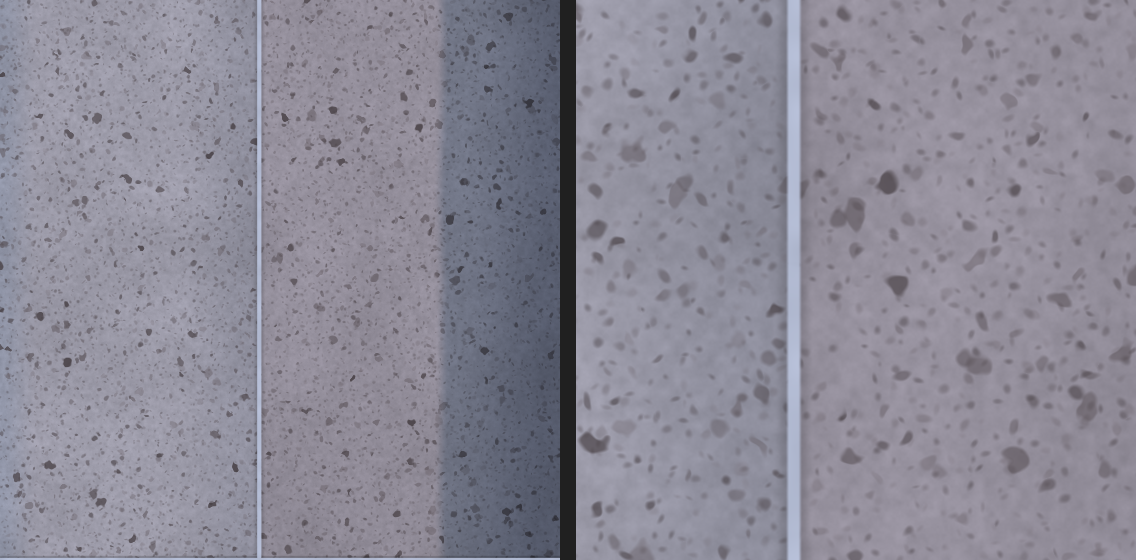
Left, the full canvas; right, a detail of the centre.
A WebGL 1 fragment shader for this texture:

```glsl
precision highp float;

uniform vec2 u_resolution;

const vec3 LEFT_STONE = vec3(0.615, 0.61, 0.665);
const vec3 RIGHT_STONE = vec3(0.585, 0.565, 0.615);
const vec3 COOL_EDGE = vec3(0.55, 0.575, 0.65);
const vec3 GROUT = vec3(0.71, 0.745, 0.84);
const vec3 GRAIN_DARK = vec3(0.25, 0.22, 0.235);
const vec3 GRAIN_PALE = vec3(0.42, 0.385, 0.41);
const float JOINT_X = 0.463;
const float SHADOW_X = 0.787;

float hash(vec2 p) {
  vec3 q = fract(vec3(p.xyx) * 0.1031);
  q += dot(q, q.yzx + 33.33);
  return fract((q.x + q.y) * q.z);
}

vec2 hash2(vec2 p) {
  return vec2(hash(p), hash(p + 57.3));
}

float noise(vec2 p) {
  vec2 i = floor(p), f = fract(p);
  f = f * f * (3.0 - 2.0 * f);
  float low = mix(hash(i), hash(i + vec2(1.0, 0.0)), f.x);
  float high = mix(hash(i + vec2(0.0, 1.0)), hash(i + 1.0), f.x);
  return mix(low, high, f.y);
}

float fbm(vec2 p) {
  float sum = 0.0, amp = 0.5;
  for (int i = 0; i < 4; i++) {
    sum += amp * noise(p);
    p = p * 2.03 + 17.1;
    amp *= 0.5;
  }
  return sum;
}

// Scattered oval grains: x = coverage, y = tone of the strongest grain
vec2 grains(vec2 uv, float cells, float density, float radius, float seed) {
  vec2 p = uv * cells;
  vec2 wobble = vec2(noise(uv * 150.0 + seed), noise(uv * 150.0 + seed + 40.0)) - 0.5;
  p += wobble * radius * cells * 0.9;
  vec2 base = floor(p);
  vec2 best = vec2(0.0);
  for (int y = -1; y <= 1; y++) {
    for (int x = -1; x <= 1; x++) {
      vec2 cell = base + vec2(float(x), float(y));
      vec2 id = cell + seed;
      vec2 d = (p - cell - hash2(id)) / cells;
      float angle = 6.2832 * hash(id + 11.7);
      float c = cos(angle), s = sin(angle);
      d = vec2(c * d.x + s * d.y, c * d.y - s * d.x);
      d.y *= mix(1.0, 1.9, hash(id + 23.1));
      float size = radius * mix(0.6, 1.25, hash(id + 31.9));
      float mask = 1.0 - smoothstep(size - 0.0018, size + 0.0018, length(d));
      float tone = hash(id + 71.3);
      mask *= step(hash(id + 91.7), density) * mix(0.35, 0.95, tone);
      if (mask > best.x) best = vec2(mask, tone);
    }
  }
  return best;
}

vec3 addGrains(vec3 color, vec2 grain, float strength) {
  return mix(color, mix(GRAIN_PALE, GRAIN_DARK, grain.y), grain.x * strength);
}

// Soft-edged band around zero
float band(float d, float halfWidth, float blur) {
  return 1.0 - smoothstep(halfWidth - blur, halfWidth + blur, abs(d));
}

// Two slabs, cooler at the left border and duller near the joint
vec3 slabs(vec2 uv) {
  vec3 right = RIGHT_STONE * mix(0.96, 1.01, smoothstep(0.0, 0.6, uv.y));
  vec3 color = mix(LEFT_STONE, right, step(JOINT_X, uv.x));
  color = mix(color, COOL_EDGE, 0.8 * (1.0 - smoothstep(0.0, 0.07, uv.x)));
  float nearJoint = smoothstep(0.3, JOINT_X, uv.x) * step(uv.x, JOINT_X);
  color *= 1.0 - vec3(0.09, 0.08, 0.07) * nearJoint;
  return color * (0.92 + 0.15 * fbm(uv * 9.0));
}

// Cool cast shadow that deepens towards the right
vec3 shade(vec2 uv) {
  float edge = SHADOW_X + 0.006 * (noise(vec2(uv.y * 14.0, 3.0)) - 0.5);
  float amount = smoothstep(edge - 0.011, edge + 0.013, uv.x);
  float depth = smoothstep(SHADOW_X, 1.0, uv.x + 0.05 * (0.5 - uv.y));
  vec3 tint = mix(vec3(0.77, 0.83, 0.87), vec3(0.59, 0.65, 0.71), depth);
  return mix(vec3(1.0), tint, amount);
}

void main() {
  vec2 uv = gl_FragCoord.xy / u_resolution;
  vec3 color = slabs(uv);

  // Fine mottling, then small to large grains
  color *= 1.0 + 0.15 * (fbm(uv * 150.0) - 0.47);
  color = addGrains(color, grains(uv, 110.0, 0.55, 0.0023, 3.0), 0.42);
  color = addGrains(color, grains(uv, 58.0, 0.42, 0.0042, 141.0), 0.62);
  color = addGrains(color, grains(uv, 27.0, 0.34, 0.0075, 277.0), 0.85);
  color *= shade(uv);

  // Pale joints with thin dark borders
  float across = uv.x - JOINT_X;
  color *= 1.0 - 0.14 * band(across, 0.008, 0.004);
  color *= 1.0 - 0.22 * band(uv.y, 0.007, 0.002);
  float joint = max(band(across, 0.0038, 0.0013), band(uv.y, 0.0038, 0.0013));
  float wear = 0.96 + 0.07 * noise(uv * 60.0);
  color = mix(color, GROUT * wear, joint * 0.97);

  gl_FragColor = vec4(color, 1.0);
}
```
